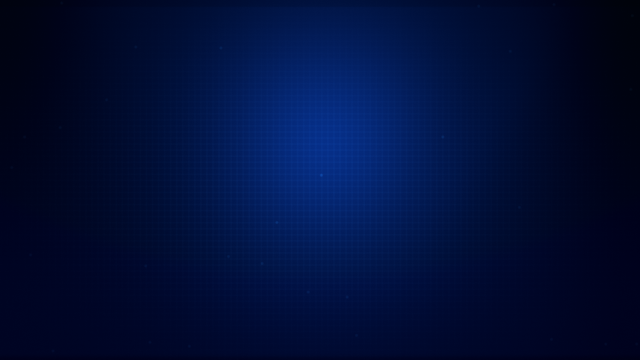
Give the GLSL for this background, as a Shadertoy shader.

```glsl
// Deep blue backdrop: a soft central glow, a fine fading grid and faint dust.

const vec2 GLOW_CENTER = vec2(0.905, 0.605);
const vec2 GRID_ORIGIN = vec2(0.642, 0.583);
const float GRID_STEP = 0.0168;
const vec3 GRID_COLOR = vec3(0.012, 0.032, 0.045);
const vec3 DUST_COLOR = vec3(0.04, 0.14, 0.20);

float hash(vec2 p) {
    p = fract(p * vec2(0.1031, 0.1137));
    p += dot(p, p.yx + 33.33);
    return fract((p.x + p.y) * p.x * 97.3);
}

// Bell-shaped falloff around a center, with separate radii per axis.
float softGlow(vec2 p, vec2 center, vec2 radius, float power) {
    return exp(-pow(length((p - center) / radius), power));
}

// Color ramp from near-black navy to saturated blue.
vec3 blueRamp(float level) {
    return vec3(max(0.0, level - 0.22) * 0.08,
                max(0.012, level * 0.40 - 0.028),
                level);
}

float gridLines(vec2 p, float pixel) {
    vec2 offset = abs(fract((p - GRID_ORIGIN) / GRID_STEP + 0.5) - 0.5) * GRID_STEP;
    vec2 line = 1.0 - smoothstep(vec2(0.0005), vec2(0.0012 + pixel), offset);
    return 0.5 * (line.x + line.y);
}

// One small speck in a sparse selection of cells.
float dust(vec2 p, float cellSize, float pixel) {
    vec2 cell = floor(p / cellSize);
    vec2 jitter = vec2(hash(cell + 11.0), hash(cell + 37.0));
    vec2 center = (cell + 0.2 + 0.6 * jitter) * cellSize;
    float present = step(0.82, hash(cell + 71.0));
    return present * (1.0 - smoothstep(0.001, 0.0035 + pixel, length(p - center)));
}

void mainImage(out vec4 fragColor, in vec2 fragCoord) {
    float pixel = 1.0 / iResolution.y;
    vec2 p = fragCoord * pixel;
    float aspect = iResolution.x * pixel;
    vec2 uv = fragCoord / iResolution.xy;

    // Central glow over a navy base.
    float glow = softGlow(p, GLOW_CENTER, vec2(0.36, 0.38), 1.6);
    float level = 0.128 + 0.415 * glow;

    // Dim the upper corners and the thin top and bottom borders.
    float side = abs(uv.x - 0.5) * 2.0;
    level -= 0.065 * smoothstep(0.55, 1.0, side) * smoothstep(0.1, 1.0, uv.y);
    level -= 0.02 * smoothstep(0.8, 1.0, uv.x);
    level *= 1.0 - 0.12 * smoothstep(0.978, 0.984, uv.y);
    level *= 1.0 - 0.25 * smoothstep(0.02, 0.0, uv.y);

    // A faint slanted beam on the right.
    float beam = dot(p - vec2(1.34, 0.62), normalize(vec2(0.85, -0.53)));
    level += 0.012 * exp(-beam * beam / 0.006)
           * softGlow(p, vec2(1.34, 0.62), vec2(0.3), 2.0);

    vec3 color = blueRamp(level);

    // A shallow bowl separates the more violet lower area.
    float bowl = 0.23 + 0.22 * pow((p.x - 0.5 * aspect) / (0.5 * aspect), 2.0);
    float below = smoothstep(0.03, -0.03, p.y - bowl);
    color += below * vec3(0.0, -0.007, 0.008);

    // Grid, strongest around the middle.
    float gridFade = softGlow(p, vec2(0.86, 0.48), vec2(0.58, 0.36), 2.4);
    color += GRID_COLOR * (gridLines(p, pixel) - 0.2) * gridFade;

    // Scattered dust.
    color += DUST_COLOR * dust(p, 0.115, pixel) * (0.2 + 0.5 * glow);

    // Fine dither against banding.
    color += (hash(fragCoord) - 0.5) / 255.0;
    fragColor = vec4(clamp(color, 0.0, 1.0), 1.0);
}
```
